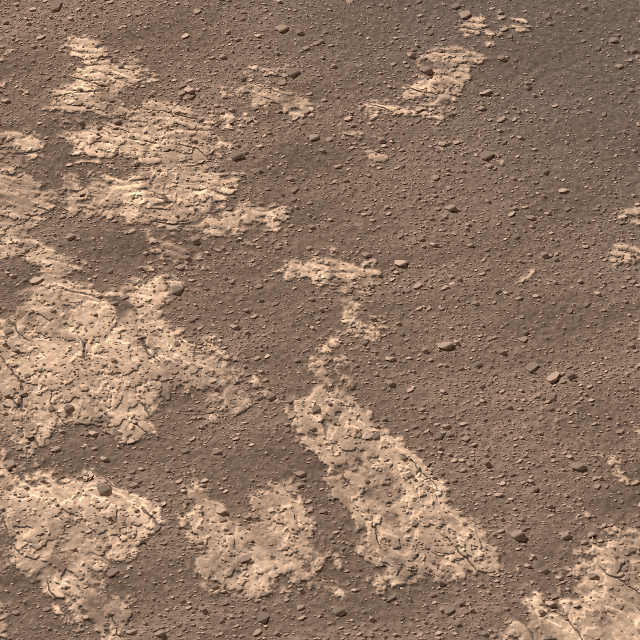
A Shadertoy shader for this texture:

```glsl
// Rocky desert ground: pale streaked bedrock slabs, brown soil and scattered angular stones.

const vec3 SOIL_DARK   = vec3(0.41, 0.335, 0.28);
const vec3 SOIL_LIGHT  = vec3(0.645, 0.535, 0.455);
const vec3 FAR_SAND    = vec3(0.43, 0.37, 0.335);
const vec3 SLAB_DUSTY  = vec3(0.65, 0.54, 0.455);
const vec3 SLAB_BRIGHT = vec3(0.92, 0.765, 0.635);
const vec3 STONE_LIT   = vec3(0.73, 0.615, 0.53);
const vec3 STONE_SHADE = vec3(0.30, 0.23, 0.18);
const vec3 SHADOW_TINT = vec3(0.36, 0.28, 0.23);
const vec2 TO_LIGHT    = vec2(-0.5, 0.86);
const float SLAB_SCALE = 3.5;
const float RELIEF_STEP = 0.0018;
const float RELIEF_GAIN = 1.5;
const float STEEP_GRAIN = -1.0;
const float FLAT_GRAIN  = -0.15;
const int   STONE_LAYERS = 5;
const float COARSE_STONES = 28.0;
const float LAYER_RATIO = 1.5;
const float TAU = 6.2831853;

vec2 hash22(vec2 p) {
    vec3 q = fract(p.xyx * vec3(0.1031, 0.1030, 0.0973));
    q += dot(q, q.yzx + 33.33);
    return fract((q.xx + q.yz) * q.zy);
}

vec2 rotate(vec2 p, float angle) {
    float c = cos(angle), s = sin(angle);
    return vec2(c * p.x + s * p.y, c * p.y - s * p.x);
}

float cornerGradient(vec2 cell, vec2 offset) {
    float angle = TAU * hash22(cell).x;
    return dot(vec2(cos(angle), sin(angle)), offset);
}

float gradientNoise(vec2 p) {
    vec2 i = floor(p), f = p - i, e = vec2(1.0, 0.0);
    vec2 u = f * f * f * (f * (f * 6.0 - 15.0) + 10.0);
    float lower = mix(cornerGradient(i, f), cornerGradient(i + e, f - e), u.x);
    float upper = mix(cornerGradient(i + e.yx, f - e.yx), cornerGradient(i + 1.0, f - 1.0), u.x);
    return mix(lower, upper, u.y);
}

float fbm(vec2 p, int octaves) {
    float sum = 0.0, amplitude = 0.5;
    for (int i = 0; i < octaves; i++) {
        sum += amplitude * gradientNoise(p);
        p = rotate(p, 0.6) * 2.03 + 17.3;
        amplitude *= 0.5;
    }
    return sum;
}

// Noise stretched along the strata: steep nearby, level far away
float strata(vec2 p, vec2 stretch, float flatness) {
    return mix(gradientNoise(rotate(p, STEEP_GRAIN) * stretch),
               gradientNoise(rotate(p, FLAT_GRAIN) * stretch), flatness);
}

// Returns height, bedrock cover and crack strength
vec3 bedrock(vec2 p, float bias, float flatness) {
    float rough = fbm(p * 50.0, 3);
    vec2 warped = p + 0.014 * gradientNoise(p * 14.0) + 0.006 * rough;
    float grain = abs(strata(warped, vec2(11.0, 48.0), flatness));
    float beds = strata(warped, vec2(4.0, 13.0), flatness);
    float level = bias + 1.8 * fbm(p * SLAB_SCALE, 5) + 0.45 * beds + 0.3 * rough + 0.25 * grain;
    float cover = smoothstep(-0.03, 0.13, level);
    float ledges = cover + smoothstep(0.24, 0.3, level) + smoothstep(0.48, 0.54, level);

    float joint = strata(warped + 3.7, vec2(4.0, 15.0), flatness);
    float broken = smoothstep(-0.1, 0.15, gradientNoise(p * 9.0 + 5.0));
    float crack = cover * broken * (1.0 - smoothstep(0.005, 0.04, abs(joint)));
    float height = 0.45 * ledges + cover * 0.6 * grain + 0.45 * rough - 0.3 * crack;
    return vec3(height, cover, crack);
}

// Flattened hexagon with one corner chipped off
float stoneDistance(vec2 v, float radius, vec2 seed) {
    vec2 q = rotate(v, (seed.x - 0.5) * 1.5);
    q.y *= 1.15 + 0.9 * seed.y;
    vec2 a = abs(q);
    float hexagon = max(a.x, 0.5 * a.x + 0.87 * a.y);
    float chip = 1.5 * dot(q, rotate(vec2(1.0, 0.0), TAU * seed.y));
    return max(hexagon, chip) - radius;
}

vec3 addStones(vec3 ground, vec2 p, float frequency, float density, float pixel) {
    vec2 q = p * frequency, home = floor(q);
    float soft = frequency * pixel * 0.7, shadow = 0.0, body = 0.0;
    vec3 stone = STONE_LIT;
    for (int y = -1; y <= 1; y++)
    for (int x = -1; x <= 1; x++) {
        vec2 cell = home + vec2(x, y);
        vec2 seed = hash22(cell + frequency), pick = hash22(cell + frequency + 71.0);
        if (pick.x > density) continue;
        vec2 v = q - cell - 0.1 - 0.8 * seed;
        float radius = mix(0.16, 0.42, pick.y * pick.y);
        float mask = 1.0 - smoothstep(-soft, soft, stoneDistance(v, radius, seed));
        float shadowEdge = stoneDistance(v + TO_LIGHT * radius * 0.5, radius, seed);
        shadow = max(shadow, 1.0 - smoothstep(-soft, soft, shadowEdge));
        float facet = smoothstep(-0.55, -0.05, dot(v, TO_LIGHT) / radius + 0.6 * (seed.x - 0.5));
        vec3 tone = mix(STONE_SHADE, STONE_LIT * (0.75 + 0.45 * seed.y), facet);
        stone = mix(stone, tone, mask);
        body = max(body, mask);
    }
    ground *= mix(vec3(1.0), SHADOW_TINT, 0.9 * shadow);
    return mix(ground, stone, body);
}

void mainImage(out vec4 fragColor, in vec2 fragCoord) {
    vec2 uv = fragCoord / iResolution.y;
    float pixel = 1.3 / iResolution.y;
    // Foreshortened ground plane
    vec2 p = vec2((uv.x - 0.5) * (1.0 + 0.4 * uv.y), uv.y * (1.15 + 0.3 * uv.y)) + 7.0;

    // Soil with smooth drifts and a greyer far corner
    float drift = fbm(rotate(p, 0.25) * vec2(2.5, 8.0), 4);
    float grit = fbm(p * vec2(95.0, 120.0), 3);
    float haze = smoothstep(1.05, 1.6, 0.65 * uv.x + uv.y + 0.3 * drift);
    vec3 soil = mix(SOIL_DARK, SOIL_LIGHT, clamp(0.5 + 1.2 * drift + 0.8 * grit, 0.0, 1.0));
    soil = mix(soil, FAR_SAND * (1.0 + 0.35 * grit), 0.8 * haze);

    // Bedrock gathers at the left and along the bottom
    float leftSide = (1.0 - smoothstep(0.15, 0.5, uv.x)) * (1.0 - smoothstep(0.8, 1.1, uv.y));
    float nearSide = 1.0 - smoothstep(0.08, 0.48, uv.y);
    float bias = -0.37 + max(0.46 * leftSide, 0.42 * nearSide);
    float flatness = smoothstep(0.35, 0.65, uv.y);
    vec3 rock = bedrock(p, bias, flatness);
    float relief = bedrock(p - TO_LIGHT * RELIEF_STEP, bias, flatness).x
                 - bedrock(p + TO_LIGHT * RELIEF_STEP, bias, flatness).x;

    float bleach = clamp(0.55 + 1.6 * fbm(p * 9.0, 4) + 0.5 * grit, 0.0, 1.0);
    float dust = smoothstep(0.02, 0.25, fbm(p * 13.0 + 31.0, 4));
    vec3 color = mix(soil, mix(SLAB_DUSTY, SLAB_BRIGHT, bleach), rock.y * (1.0 - 0.65 * dust));
    color *= 1.0 - 0.45 * rock.z;
    color *= 1.0 + clamp(RELIEF_GAIN * relief, -0.6, 0.25);

    // Stones, from fine gravel up to cobbles
    float litter = clamp(0.9 + 2.2 * drift, 0.2, 1.3) * (1.0 - 0.6 * rock.y) * (1.0 - 0.6 * haze);
    for (int i = STONE_LAYERS - 1; i >= 0; i--) {
        float frequency = COARSE_STONES * pow(LAYER_RATIO, float(i));
        color = addStones(color, p, frequency, litter * (0.08 + 0.13 * float(i)), pixel);
    }
    fragColor = vec4(color, 1.0);
}
```
